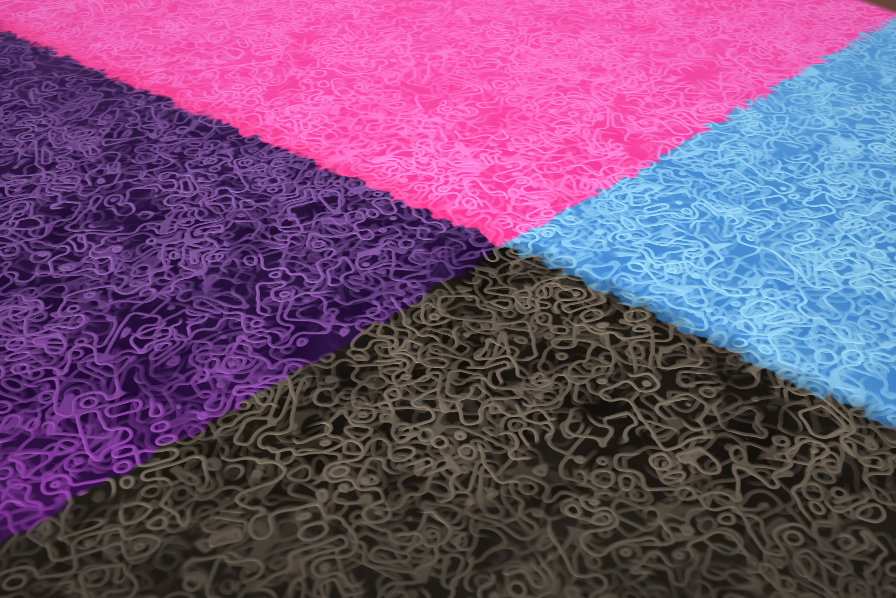
Give the GLSL for this texture, as a WebGL 1 fragment shader.

```glsl
precision highp float;
// Four coloured panels of curly fibre matting meeting at one corner, seen in perspective.
// Each fibre layer is a set of noise contours, shaded as thin tubes and stacked upward;
// two crossing seams choose the colours, and a focus band softens near and far.

uniform vec2 u_resolution;

float hash(vec2 p) {
    return fract(sin(dot(p, vec2(127.1, 311.7))) * 43758.545);
}

float noise(vec2 p) {
    vec2 i = floor(p), f = fract(p);
    f = f * f * (3.0 - 2.0 * f);
    return mix(mix(hash(i), hash(i + vec2(1.0, 0.0)), f.x),
               mix(hash(i + vec2(0.0, 1.0)), hash(i + 1.0), f.x), f.y);
}

// Returns stacked fibre brightness in x and specular glint in y.
vec2 fibres(vec2 ground, float blur) {
    vec2 result = vec2(0.08, 0.0);
    float pixel = 28.0 / u_resolution.y;
    for (int i = 0; i < 6; i++) {
        float layer = float(i);
        float angle = layer * 1.1 + 0.4;
        mat2 turn = mat2(cos(angle), sin(angle), -sin(angle), cos(angle));
        vec2 q = turn * ground * (36.0 + 2.0 * layer) + layer * 17.3;

        // Distance to the nearest contour, evened out by the slope.
        float f = 2.6 * noise(q);
        vec2 slope = vec2(2.6 * noise(q + vec2(0.05, 0.0)) - f,
                          2.6 * noise(q + vec2(0.0, 0.05)) - f) / 0.05;
        float steep = max(length(slope), 0.7);
        float across = (fract(f) - 0.5) / steep;
        float width = 0.105;
        float soft = 0.5 * pixel + 0.02 + 0.08 * blur;
        float cover = 1.0 - smoothstep(width - soft, width + soft, abs(across));

        // Strands dive under their neighbours where this mask is low.
        cover *= smoothstep(0.3, 0.5, noise(q * 0.45 + 41.0));

        vec2 normal = clamp(across / width, -1.0, 1.0) * (slope / steep) * turn;
        float light = 0.78 - 0.32 * dot(normal, vec2(0.35, 0.9));
        float level = 0.36 + 0.13 * layer;
        float glint = smoothstep(0.5, 0.9, -dot(normal, vec2(0.35, 0.9)))
                    * smoothstep(0.5, 0.8, noise(q * 0.7 + 9.0));
        result = mix(result, vec2(light * level, glint * level), cover);
    }
    return result;
}

void main() {
    vec2 p = gl_FragCoord.xy / u_resolution.y;
    p.x *= 1.5 * u_resolution.y / u_resolution.x;

    // Ground plane and depth of field.
    vec2 ground = vec2(p.x - 0.8, 2.3) / (1.9 - p.y);
    float blur = 0.9 * smoothstep(0.6, 1.0, p.y)
               + 0.6 * (1.0 - smoothstep(0.0, 0.3, p.y));
    vec2 strand = fibres(ground, blur);
    float lum = mix(strand.x, 0.5, 0.5 * blur);
    lum += 0.12 * (noise(ground * 24.0) - 0.5);

    // Frayed seams: positive above each line.
    float fray = (noise(ground * 55.0) - 0.5) * 0.017
               + (noise(ground * 130.0 + 7.0) - 0.5) * 0.01;
    vec2 d = p - vec2(0.848, 0.588);
    float falling = d.y + (d.x < 0.0 ? 0.43 : 0.467) * d.x + fray;
    float rising = d.y - 0.59 * d.x - fray;
    float edge = 0.002 + 0.5 / u_resolution.y + 0.005 * blur;
    float aboveFalling = smoothstep(-edge, edge, falling);
    float aboveRising = smoothstep(-edge, edge, rising);

    // Panel colours from gap to lit strand.
    vec3 pink = mix(vec3(0.95, 0.19, 0.56), vec3(1.0, 0.62, 0.93), lum);
    pink = mix(pink, vec3(0.98, 0.22, 0.52), 0.55 * (1.0 - smoothstep(0.0, 0.04, falling)));

    vec3 blue = mix(vec3(0.24, 0.52, 0.81), vec3(0.68, 0.91, 1.0), lum);
    blue *= 1.0 - 0.3 * (1.0 - smoothstep(0.0, 0.03, falling));

    vec3 purple = mix(vec3(0.10, 0.03, 0.18), vec3(0.62, 0.42, 0.74), lum);
    purple = mix(purple, purple * vec3(1.12, 0.72, 1.08),
                 1.0 - smoothstep(0.1, 0.6, p.y));
    purple += 0.22 * strand.y * (1.0 - 0.6 * blur);

    vec3 brown = mix(vec3(0.05, 0.04, 0.03), vec3(0.54, 0.49, 0.43), lum);
    brown += vec3(0.25, 0.24, 0.21) * strand.y * (1.0 - 0.6 * blur);
    brown *= 0.8 + 0.2 * smoothstep(0.0, 0.25, p.y);

    vec3 color = mix(mix(brown, purple, aboveRising),
                     mix(blue, pink, aboveRising), aboveFalling);

    // Bare floor beyond the far corner.
    float beyond = p.y - 1.0 + 0.36 * (p.x - 1.44);
    color = mix(color, vec3(0.42, 0.29, 0.24), smoothstep(-0.006, 0.006, beyond));

    // Slight falloff towards the corners.
    vec2 c = p - vec2(0.75, 0.5);
    color *= 1.03 - 0.13 * dot(c, c);
    gl_FragColor = vec4(clamp(color, 0.0, 1.0), 1.0);
}
```
